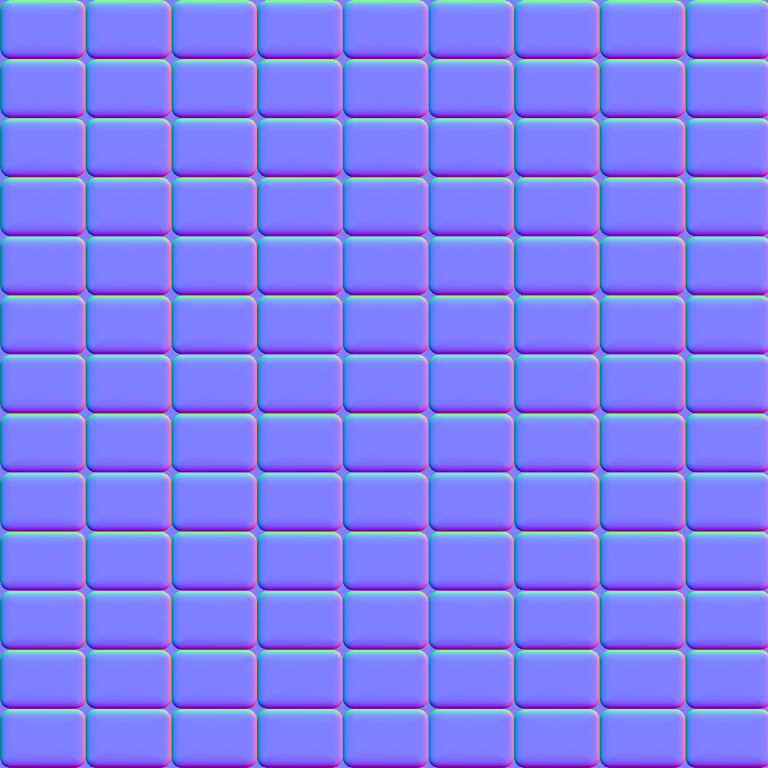
This texture map is drawn by a WebGL 1 fragment shader. Its source:

```glsl
precision highp float;

uniform vec2 u_resolution;

// Lengths are fractions of the canvas width.
const vec2 REPEATS = vec2(8.965, 13.0);
const float GAP = 0.0008;
const float CORNER_RADIUS = 0.0130;
const float CORNER_SOFTNESS = 0.0020;
const float FALLOFF_LEFT = 0.0034;
const float FALLOFF_RIGHT = 0.0029;
const float FALLOFF_TOP = 0.0045;
const float FALLOFF_BOTTOM = 0.0053;
const float RIM_STEEPNESS = 1.32;
const float MAX_SLOPE = 0.998;
const float EDGE_BLUR = 0.25; // in pixels

// Signed distance to a rounded box, negative inside.
float roundedBox(vec2 cornerOffset, float radius) {
  float inner = min(max(cornerOffset.x, cornerOffset.y), 0.0);
  return inner + length(max(cornerOffset, 0.0)) - radius;
}

// Smooth version of max(v, 0), so the bevel turns gently at corners.
vec2 softPositive(vec2 v, float softness) {
  return 0.5 * (v + sqrt(v * v + softness * softness));
}

// Normal of a raised tile: steep at the rim, then decaying inwards.
vec3 tileNormal(vec2 p, vec2 cornerOffset, float depth) {
  vec2 side = vec2(p.x < 0.0 ? -1.0 : 1.0, p.y < 0.0 ? -1.0 : 1.0);
  vec2 outward = side * normalize(softPositive(cornerOffset, CORNER_SOFTNESS));
  float sideFalloff = p.x < 0.0 ? FALLOFF_LEFT : FALLOFF_RIGHT;
  float verticalFalloff = p.y < 0.0 ? FALLOFF_BOTTOM : FALLOFF_TOP;
  float falloff = mix(sideFalloff, verticalFalloff, outward.y * outward.y);
  float decay = RIM_STEEPNESS * exp(-max(depth, 0.0) / falloff);
  float slope = min(decay, MAX_SLOPE);
  return vec3(outward * slope, sqrt(1.0 - slope * slope));
}

void main() {
  vec2 uv = gl_FragCoord.xy / u_resolution;
  float blur = EDGE_BLUR / min(u_resolution.x, u_resolution.y);

  // Repeated cell, centred on its tile
  vec2 cellSize = 1.0 / REPEATS;
  vec2 p = (fract(uv * REPEATS) - 0.5) * cellSize;
  vec2 halfTile = 0.5 * (cellSize - GAP);

  // Rounded outline and bevel
  vec2 cornerOffset = abs(p) - halfTile + CORNER_RADIUS;
  float dist = roundedBox(cornerOffset, CORNER_RADIUS);
  vec3 raised = tileNormal(p, cornerOffset, -dist);

  // Flat joint between tiles, then normal to colour
  float coverage = 1.0 - smoothstep(-blur, blur, dist);
  vec3 flatColor = vec3(0.5, 0.5, 1.0);
  vec3 tileColor = 0.5 + 0.5 * raised;
  gl_FragColor = vec4(mix(flatColor, tileColor, coverage), 1.0);
}
```
